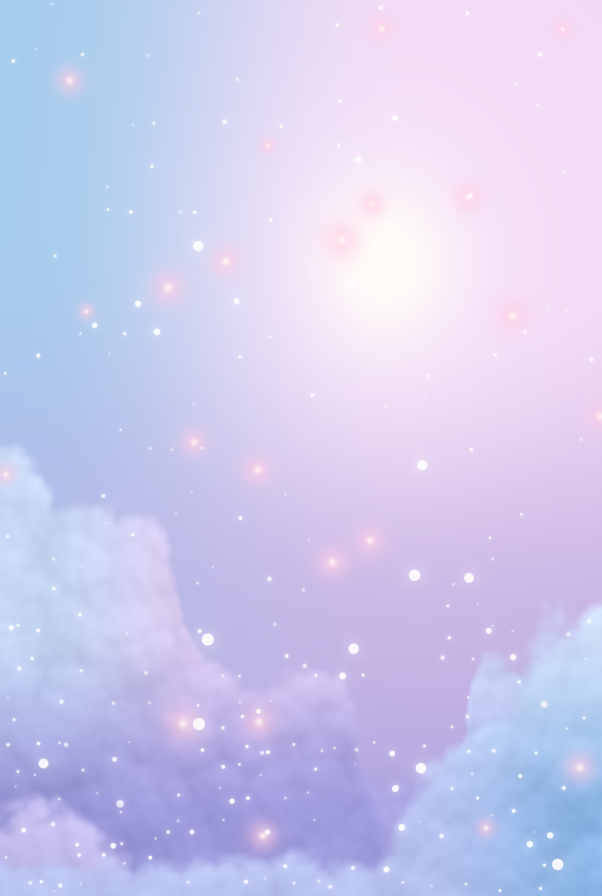
Give the GLSL for this background, as a Shadertoy shader.

```glsl
// A pastel dream sky: a soft sun in a blue-to-pink gradient over billowing clouds.
// Clouds are ridge lines roughened by smooth cellular noise and lit from the sun;
// hashed grids scatter white specks and rosy glows on top.

const vec2 SUN = vec2(0.430, 0.707);

vec2 hash2(vec2 p) {
    vec3 q = fract(p.xyx * vec3(0.1031, 0.1030, 0.0973));
    q += dot(q, q.yzx + 33.33);
    return fract((q.xx + q.yz) * q.zy);
}

// Rounded bumps: one minus a smooth minimum of squared cell distances
float cellPuff(vec2 p) {
    vec2 cell = floor(p), f = fract(p);
    float sum = 0.0;
    for (int y = -1; y <= 1; y++)
    for (int x = -1; x <= 1; x++) {
        vec2 o = vec2(x, y);
        vec2 d = o + hash2(cell + o + 50.0) - f;
        sum += exp(-9.0 * dot(d, d));
    }
    return 1.0 + log(sum + 1e-4) / 9.0;
}

float billows(vec2 p) {
    float sum = 0.0, amp = 0.53;
    p *= 10.0;
    for (int i = 0; i < 4; i++) {
        sum += amp * cellPuff(p);
        p = mat2(0.8, 0.6, -0.6, 0.8) * p * 2.1 + 7.3;
        amp *= 0.48;
    }
    return sum;
}

// Paint one cloud bank below its ridge height
vec3 cloudBank(vec3 scene, vec2 p, float ridge, vec3 crest, vec3 base,
               float shade, float softness, float seed) {
    float puff = billows(p + seed);
    float depth = ridge - p.y + 0.13 * (puff - 0.80);
    float lit = puff - billows(p + seed + 0.014 * normalize(SUN - p));
    vec3 body = mix(crest, base, shade);
    body += 0.17 * clamp(lit, -0.35, 0.4) + 0.12 * (puff - 0.8);
    body += 0.035 * exp(-max(depth, 0.0) * 30.0);
    return mix(scene, body, smoothstep(0.0, softness, depth));
}

vec3 skyColor(vec2 p) {
    vec3 cool = mix(vec3(0.70, 0.73, 0.91), vec3(0.65, 0.80, 0.93), smoothstep(0.35, 0.75, p.y));
    vec3 warm = mix(vec3(0.77, 0.70, 0.89), vec3(0.95, 0.85, 0.96), smoothstep(0.25, 0.70, p.y));
    vec3 sky = mix(cool, warm, smoothstep(0.02, 0.48, p.x));
    float r = length((p - SUN) * vec2(1.0, 0.85));
    sky = mix(sky, vec3(0.97, 0.91, 0.98), 0.85 * exp(-r * r / 0.038));
    return mix(sky, vec3(1.0, 0.99, 0.97), exp(-pow(r / 0.078, 2.5)));
}

// Crisp specks, one candidate per cell, thickest near the clouds
float specks(vec2 p) {
    float sum = 0.0, scale = 12.0, px = 1.0 / iResolution.y;
    float corner = smoothstep(0.86, 1.0, p.y) * smoothstep(0.18, 0.36, abs(p.x - 0.33));
    float density = 0.07 + 0.25 * (1.0 - smoothstep(0.15, 0.5, p.y)) + 0.15 * corner;
    for (int i = 0; i < 3; i++) {
        vec2 cell = floor(p * scale);
        vec2 pick = hash2(cell + scale * 3.0);
        vec2 center = (cell + 0.2 + 0.6 * hash2(cell + scale)) / scale;
        float radius = (0.03 + 0.05 * pick.y) / scale;
        float d = length(p - center);
        float dot1 = 1.0 - smoothstep(radius - px, radius + px, d);
        sum += step(pick.x, density) * (0.5 + 0.5 * pick.y) * (dot1 + 0.2 * exp(-d * d / (radius * radius * 5.0)));
        scale *= 1.8;
    }
    return min(sum, 1.0);
}

// Blurred rosy lights with a small pale core
vec3 addGlows(vec3 color, vec2 p) {
    vec2 cell = floor(p * 8.0);
    for (int y = -1; y <= 1; y++)
    for (int x = -1; x <= 1; x++) {
        vec2 id = cell + vec2(x, y);
        vec2 pick = hash2(id + 17.0);
        float d = length(p - (id + hash2(id + 91.0)) / 8.0);
        float radius = mix(0.009, 0.022, pick.y);
        float on = step(pick.x, 0.38);
        color = mix(color, vec3(1.0, 0.80, 0.90), on * 0.65 * exp(-d * d / (radius * radius)));
        color = mix(color, vec3(1.0, 0.97, 0.95), on * 0.8 * exp(-d * d / (radius * radius * 0.06)));
    }
    return color;
}

void mainImage(out vec4 fragColor, in vec2 fragCoord) {
    vec2 p = fragCoord / iResolution.xy * vec2(0.672, 1.0);
    float low = 1.0 - smoothstep(0.07, 0.32, p.y);
    vec3 violet = vec3(0.61, 0.60, 0.86);
    vec3 color = skyColor(p);

    // Violet haze and the faint middle bank
    color = mix(color, violet, 0.75 * (1.0 - smoothstep(0.0, 0.28, p.y)));
    color = cloudBank(color, p, 0.15 + 0.03 * sin(p.x * 17.0), vec3(0.79, 0.74, 0.92), violet, low * 0.8, 0.07, 3.1);

    // Tall left bank stepping down to a low shelf
    float left = mix(0.51 - 0.5 * p.x, 0.275 - 0.15 * (p.x - 0.24), smoothstep(0.18, 0.235, p.x));
    left -= 0.24 * smoothstep(0.37, 0.46, p.x);
    vec3 leftCrest = mix(vec3(0.77, 0.84, 0.95), vec3(0.86, 0.79, 0.94), smoothstep(0.04, 0.24, p.x));
    color = cloudBank(color, p, left, leftCrest, violet, low, 0.035, 0.0);

    // Near puff in the lower left corner
    float corner = 0.105 - 0.9 * max(p.x - 0.07, 0.0);
    color = cloudBank(color, p, corner, vec3(0.82, 0.77, 0.94), vec3(0.73, 0.72, 0.92), low * 0.6, 0.03, 5.7);

    // Right bank: a far shoulder, then the near slope
    float shoulder = mix(0.05, 0.29 + 0.35 * (p.x - 0.54), smoothstep(0.49, 0.54, p.x));
    color = cloudBank(color, p, shoulder, vec3(0.78, 0.81, 0.95), vec3(0.67, 0.72, 0.92), low * 0.6, 0.035, 8.2);
    float slope = 0.33 * pow(max(p.x - 0.38, 0.0) / 0.29, 0.8) - 0.06 * (1.0 - smoothstep(0.34, 0.40, p.x));
    vec3 deepBlue = mix(vec3(0.71, 0.75, 0.93), vec3(0.55, 0.72, 0.91), smoothstep(0.45, 0.67, p.x));
    color = cloudBank(color, p, slope, vec3(0.80, 0.86, 0.96), deepBlue, low, 0.03, 11.4);

    color = addGlows(color, p);
    color = mix(color, vec3(1.0), 0.9 * specks(p));
    fragColor = vec4(clamp(color, 0.0, 1.0), 1.0);
}
```
